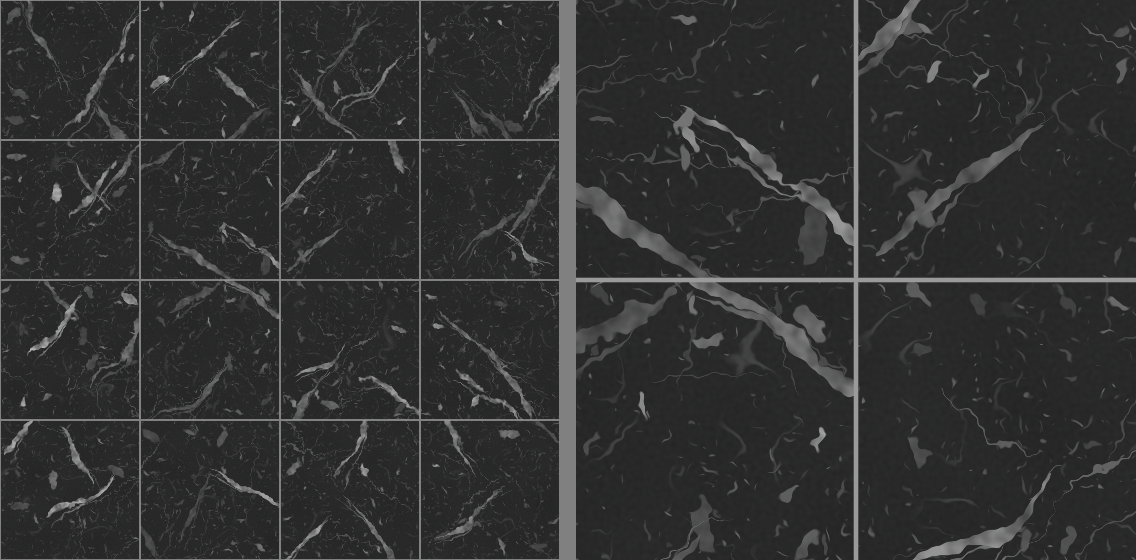
Left: the whole. Right: its middle third, enlarged.
Write a Shadertoy shader that draws this texture.

```glsl
// Draws a four by four grid of polished black marble tiles with pale veins, flecks and thin grout.

const float TILES = 4.0;
const float GROUT_HALF_WIDTH = 0.0055;  // in tile units
const vec3 STONE = vec3(0.157, 0.158, 0.159);
const vec3 GROUT = vec3(0.60, 0.605, 0.60);

vec2 hash2(vec2 p) {
    vec3 q = fract(p.xyx * vec3(0.1031, 0.1030, 0.0973));
    q += dot(q, q.yzx + 33.33);
    return fract((q.xx + q.yz) * q.zy);
}

float gradientDot(vec2 cell, vec2 offset) {
    return dot(hash2(cell) * 2.0 - 1.0, offset);
}

// Gradient noise, roughly -0.6 to 0.6
float noise(vec2 p) {
    vec2 i = floor(p), f = p - i;
    vec2 u = f * f * f * (f * (f * 6.0 - 15.0) + 10.0);
    vec2 e = vec2(0.0, 1.0);
    return mix(mix(gradientDot(i, f), gradientDot(i + e.yx, f - e.yx), u.x),
               mix(gradientDot(i + e, f - e), gradientDot(i + e.yy, f - e.yy), u.x), u.y);
}

vec2 noise2(vec2 p) {
    return vec2(noise(p), noise(p + vec2(37.2, 71.7)));
}

mat2 rotation(float angle) {
    float c = cos(angle), s = sin(angle);
    return mat2(c, -s, s, c);
}

// Soft coverage of the region where the signed distance is negative
float cover(float dist, float pixel) {
    return 1.0 - smoothstep(-0.7 * pixel, 0.7 * pixel, dist);
}

// A tapering vein whose width swells and breaks along its length
float vein(vec2 p, vec2 centre, float angle, float reach, float width, float pixel, vec2 seed) {
    vec2 r = rotation(angle) * (p - centre);
    float along = clamp(r.x, -reach, reach);
    float taper = sqrt(max(0.0, 1.0 - abs(along) / reach));
    float swell = 0.65 + 1.3 * noise(vec2(along * 9.0, 3.5) + seed);
    return cover(length(r - vec2(along, 0.0)) - width * taper * swell, pixel);
}

// Scattered elongated chips; returns coverage times brightness above the stone
float flecks(vec2 p, float cells, float chance, vec2 size, float glow, float pixel, vec2 seed) {
    vec2 g = p * cells, cell = floor(g);
    vec2 place = hash2(cell + seed), shape = hash2(cell + seed + 19.3);
    vec2 kind = hash2(cell + seed + 43.1);
    vec2 r = rotation(shape.x * 3.14159) * (g - cell - 0.3 - 0.4 * place);
    vec2 radius = size * (0.4 + 0.8 * shape.y);
    float dist = (length(r / radius) - 1.0) * radius.y;
    return step(kind.x, chance) * cover(dist, pixel * cells) * glow * (0.25 + 0.75 * kind.y * kind.y);
}

// Gray level added to the stone inside one tile
float marble(vec2 p, vec2 seed, float pixel) {
    vec2 rough = 0.020 * noise2(p * 16.0 + seed) + 0.011 * noise2(p * 42.0 + seed);
    vec2 bent = p + 0.11 * noise2(p * 3.5 + seed) + rough;
    float mottle = noise(p * 13.0 + seed) + 0.6 * noise(p * 38.0 + seed);
    float light = 0.0;

    // Broad veins with a narrow fork beside each
    for (int i = 0; i < 3; i++) {
        vec2 key = seed + float(i) * vec2(7.3, 3.9);
        vec2 centre = 0.05 + 0.9 * hash2(key), form = hash2(key + 5.7), kind = hash2(key + 11.1);
        float angle = (0.5 + 0.65 * form.x) * (kind.x < 0.5 ? 1.0 : -1.0);
        float reach = 0.18 + 0.42 * form.y;
        float tone = (0.14 + 0.30 * kind.y) * clamp(0.9 + 0.9 * mottle, 0.25, 1.25);
        float body = vein(bent, centre, angle, reach, 0.026, pixel, key);
        float fork = vein(bent, centre + vec2(0.02, -0.015), angle + 0.13, reach * 1.1, 0.009, pixel, key + 2.0);
        light = max(light, tone * max(body, 0.75 * fork));
    }

    // Hairline cracks
    for (int i = 0; i < 10; i++) {
        vec2 key = seed + 61.0 + float(i) * vec2(4.1, 9.7);
        vec2 centre = hash2(key), form = hash2(key + 3.3);
        float line = vein(bent + rough, centre, form.x * 6.28318, 0.08 + 0.24 * form.y, 0.0045, pixel, key);
        light = max(light, line * (0.07 + 0.17 * hash2(key + 8.0).x));
    }

    // Faint web of threads
    float web = abs(noise(bent * 5.0 + seed + 13.0));
    float patchy = smoothstep(-0.05, 0.35, noise(p * 6.0 + seed + 29.0));
    light = max(light, 0.10 * patchy * cover(web - 0.012, pixel * 5.0));

    // Chips from large to tiny
    vec2 q = p + rough * 1.4;
    light = max(light, flecks(q, 4.0, 0.32, vec2(0.25, 0.10), 0.50, pixel, seed) * clamp(0.9 + 0.6 * mottle, 0.3, 1.2));
    light = max(light, flecks(q, 9.0, 0.30, vec2(0.27, 0.08), 0.38, pixel, seed + 7.0));
    light = max(light, flecks(q, 19.0, 0.28, vec2(0.30, 0.06), 0.26, pixel, seed + 17.0));
    light = max(light, flecks(q, 37.0, 0.18, vec2(0.25, 0.12), 0.26, pixel, seed + 27.0));

    // Fine grain and dim clouds
    return light + 0.022 * noise(p * 75.0 + seed) + 0.016 * noise(p * 4.0 + seed);
}

void mainImage(out vec4 fragColor, in vec2 fragCoord) {
    vec2 grid = fragCoord / iResolution.xy * TILES;
    vec2 tile = floor(grid), p = grid - tile;
    float pixel = TILES / min(iResolution.x, iResolution.y);
    vec2 seed = floor(hash2(tile + 3.0) * 90.0) + tile * 113.0;

    vec3 color = STONE + marble(p, seed, pixel);

    // Grout along every tile edge
    vec2 edge = min(p, 1.0 - p);
    color = mix(color, GROUT, cover(min(edge.x, edge.y) - GROUT_HALF_WIDTH, pixel));
    fragColor = vec4(color, 1.0);
}
```
